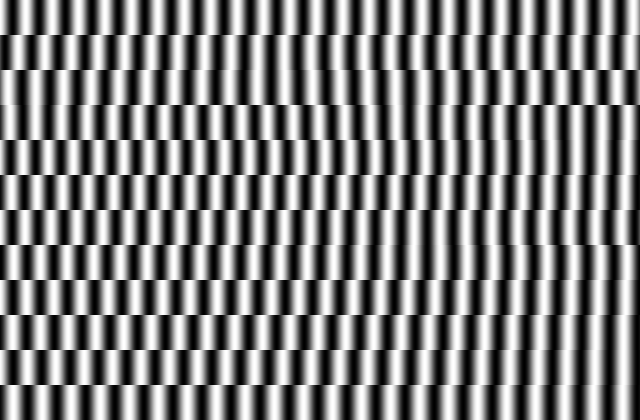
A WebGL 1 fragment shader for this pattern:

```glsl
precision highp float;

uniform vec2 u_resolution;

const float ROWS = 12.0;
const float TAU = 6.2831853;

// Selects one of twelve row settings, counted from the top
float pickRow(float row, vec4 upper, vec4 middle, vec4 lower) {
  vec4 slot = vec4(0.0, 1.0, 2.0, 3.0);
  vec4 inUpper = step(abs(slot - row), vec4(0.5));
  vec4 inMiddle = step(abs(slot + 4.0 - row), vec4(0.5));
  vec4 inLower = step(abs(slot + 8.0 - row), vec4(0.5));
  return dot(inUpper, upper) + dot(inMiddle, middle) + dot(inLower, lower);
}

// Cycles across the full width
float rowCycles(float row) {
  return pickRow(row,
    vec4(24.23, 24.05, 23.13, 24.85),
    vec4(25.43, 25.04, 24.67, 24.0),
    vec4(23.5, 23.05, 22.55, 22.05));
}

// First bright crest, as a fraction of a cycle
float rowPhase(float row) {
  return pickRow(row,
    vec4(0.98, 0.69, 0.30, 0.39),
    vec4(0.92, 0.455, 0.97, 0.52),
    vec4(0.98, 0.46, 0.97, 0.46));
}

// Sinusoidal light and dark bars of one row
float grating(float x, float row) {
  float safeRow = clamp(row, 0.0, ROWS - 1.0);
  return 0.5 + 0.5 * cos(TAU * (x * rowCycles(safeRow) - rowPhase(safeRow)));
}

void main() {
  vec2 uv = gl_FragCoord.xy / u_resolution;
  float rowPosition = (1.0 - uv.y) * ROWS;
  float pixelHeight = ROWS / u_resolution.y;

  // Blend across the nearest row boundary over one pixel
  float boundary = floor(rowPosition + 0.5);
  float below = clamp((rowPosition - boundary) / pixelHeight + 0.5, 0.0, 1.0);
  float gray = mix(grating(uv.x, boundary - 1.0), grating(uv.x, boundary), below);

  gl_FragColor = vec4(vec3(gray), 1.0);
}
```
